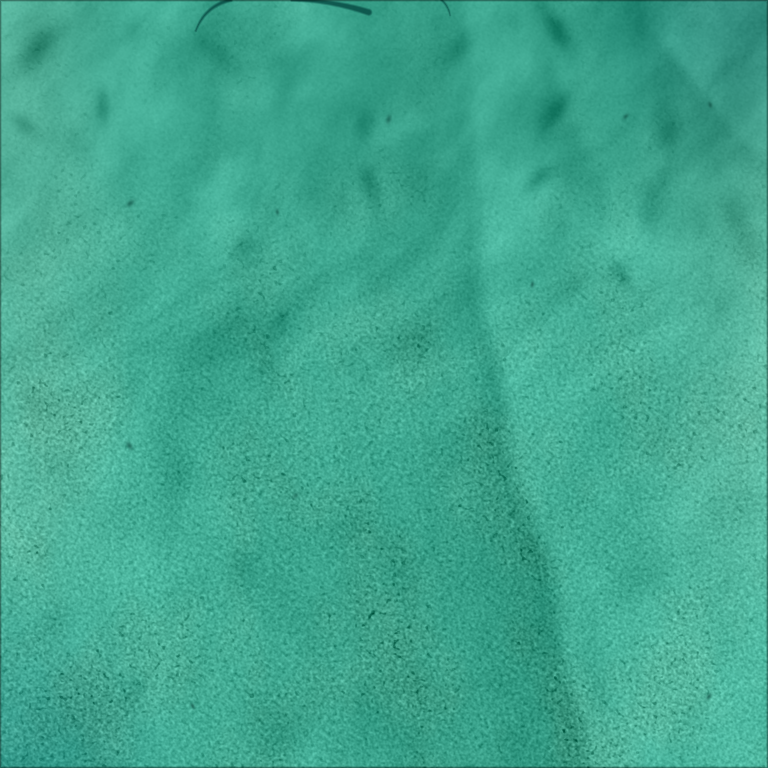
Reproduce this texture procedurally as a Shadertoy shader.

```glsl
// Rippled sandy seabed under teal water, with a long ridge, dents, grains and weed strands.

vec2 hash2(vec2 p) {
    vec3 q = fract(p.xyx * vec3(0.1031, 0.1030, 0.0973));
    q += dot(q, q.yzx + 33.33);
    return fract((q.xx + q.yz) * q.zy);
}

float gradientNoise(vec2 p) {
    vec2 i = floor(p), f = fract(p);
    vec2 u = f * f * f * (f * (f * 6.0 - 15.0) + 10.0);
    vec2 e = vec2(0, 1);
    float a = dot(hash2(i) * 2.0 - 1.0, f);
    float b = dot(hash2(i + e.yx) * 2.0 - 1.0, f - e.yx);
    float c = dot(hash2(i + e) * 2.0 - 1.0, f - e);
    float d = dot(hash2(i + 1.0) * 2.0 - 1.0, f - 1.0);
    return mix(mix(a, b, u.x), mix(c, d, u.x), u.y);
}

float fbm(vec2 p) {
    float sum = 0.0, amp = 1.0;
    for (int i = 0; i < 4; i++) {
        sum += amp * gradientNoise(p);
        p = mat2(1.6, 1.2, -1.2, 1.6) * p + 7.3;
        amp *= 0.5;
    }
    return sum;
}

// Soft tilted ellipses, one per cell at most; size is in cell units.
float scatter(vec2 p, float chance, vec2 size) {
    float mask = 0.0;
    for (int y = -1; y <= 1; y++)
    for (int x = -1; x <= 1; x++) {
        vec2 id = floor(p) + vec2(x, y);
        vec2 h = hash2(id + 19.0), k = hash2(id + 71.0);
        vec2 d = p - id - 0.15 - 0.7 * h;
        float angle = mix(0.5, 2.3, k.y);
        vec2 along = vec2(cos(angle), sin(angle));
        vec2 q = vec2(dot(d, along), dot(d, vec2(-along.y, along.x)));
        q /= size * mix(0.6, 1.3, h.x);
        mask = max(mask, step(k.x, chance) * mix(0.5, 1.0, h.y) * exp(-dot(q, q)));
    }
    return mask;
}

// Shadow fading to the left of a crest, light fading to its right.
float ridge(float side, float width) {
    float shadow = smoothstep(0.012, -0.02, side) * exp(min(side, 0.0) / width);
    float light = smoothstep(-0.01, 0.02, side) * exp(-max(side, 0.0) / width);
    return 0.35 * light - shadow;
}

// Curved tapering strand from a to b.
float strand(vec2 p, vec2 a, vec2 b, float bend, float width) {
    vec2 ab = b - a;
    float t = clamp(dot(p - a, ab) / dot(ab, ab), 0.0, 1.0);
    vec2 normal = normalize(vec2(-ab.y, ab.x));
    float d = length(p - a - ab * t - normal * bend * 4.0 * t * (1.0 - t));
    float soft = 1.5 / iResolution.y;
    return smoothstep(soft, -soft, d - width * (1.0 - 0.6 * t));
}

void mainImage(out vec4 fragColor, in vec2 fragCoord) {
    vec2 uv = fragCoord / iResolution.xy;
    float far = smoothstep(0.4, 0.7, uv.y);
    vec2 warp = uv + 0.03 * vec2(gradientNoise(uv * 6.0), gradientNoise(uv * 6.0 + 40.0));

    // Broad light, undulations, small ripples and lighter side edges
    float shade = 0.01 + 0.065 * fbm(warp * vec2(4.5, 2.8) + 3.0);
    vec2 slant = vec2(warp.x - 0.35 * warp.y * far, warp.y);
    shade += mix(0.06, 0.085, far) * fbm(slant * vec2(11.0, 7.0) + 11.0);
    shade += mix(0.02, 0.05, far) * fbm(slant * vec2(24.0, 18.0) + 53.0);
    shade += 0.06 * pow(abs(uv.x - 0.5) * 2.0, 2.0);
    shade -= 0.13 * smoothstep(0.4, 0.0, length(uv - 1.0));
    shade -= 0.12 * smoothstep(0.28, 0.0, length(uv));

    // Main ridge and two short crests at the upper right
    float crest = warp.x - 0.60 - 0.16 * pow(1.0 - uv.y, 1.5);
    shade += 0.11 * ridge(crest, 0.10) * mix(1.0, 0.4, smoothstep(0.5, 0.95, uv.y));
    float bank = warp.x - 0.77 + 0.35 * pow(max(uv.y - 0.8, 0.0), 0.9);
    shade += 0.08 * ridge(bank, 0.05) * smoothstep(0.13, 0.03, abs(uv.y - 0.85));
    float slope = warp.x - 0.84 - 1.3 * pow(max(0.97 - uv.y, 0.0), 1.2);
    shade += 0.07 * ridge(slope, 0.08) * smoothstep(0.7, 0.85, uv.y);

    // Dents, denser far away
    shade -= 0.14 * far * scatter(warp * 9.0, 0.45, vec2(0.30, 0.13));
    shade -= 0.07 * scatter(warp * 7.0 + 20.0, 0.4, vec2(0.26, 0.16));
    vec2 hollow = mat2(0.82, -0.57, 0.57, 0.82) * (warp - vec2(0.29, 0.56));
    shade -= 0.09 * exp(-dot(hollow * vec2(12, 34), hollow * vec2(12, 34)));

    // Sand grains, coarser and stronger nearby
    vec2 grainUv = mat2(0.8, 0.6, -0.6, 0.8) * uv * vec2(185.0, 200.0);
    float grain = gradientNoise(grainUv) + 0.7 * gradientNoise(grainUv.yx * 1.6 + 9.0);
    float grit = smoothstep(-0.1, 0.6, fbm(uv * vec2(7.0, 5.0) + 31.0) + 0.1);
    float near = mix(1.0, 0.22, smoothstep(0.35, 0.9, uv.y));
    shade += grain * near * mix(0.14, 0.20, grit);
    float pepper = smoothstep(0.15, 0.5, gradientNoise(grainUv.yx * 0.8 + 60.0));
    shade -= 0.13 * pepper * near * (0.5 + grit);

    // Water tint, warmer on gritty sand and bluer at the corners
    vec3 color = vec3(0.238, 0.650, 0.560) + shade * vec3(0.90, 1.0, 0.98);
    color += grit * near * vec3(0.035, -0.005, -0.01);
    float sides = smoothstep(0.55, 1.0, abs(uv.x - 0.5) * 2.0);
    color.r += 0.045 * sides * smoothstep(0.1, 0.4, uv.y);
    color.b += 0.03 * smoothstep(0.3, 0.0, min(length(uv), length(uv - 1.0)));

    // Debris specks and weed
    float specks = scatter(uv * 9.0 + 5.0, 0.1, vec2(0.05, 0.03));
    color = mix(color, vec3(0.06, 0.33, 0.28), 0.75 * specks);
    float weed = strand(uv, vec2(0.30, 1.0), vec2(0.255, 0.96), -0.008, 0.0025);
    weed = max(weed, strand(uv, vec2(0.48, 0.984), vec2(0.38, 1.0), -0.004, 0.004));
    weed = max(weed, strand(uv, vec2(0.575, 1.0), vec2(0.586, 0.98), 0.002, 0.0012));
    color = mix(color, vec3(0.03, 0.30, 0.27), 0.85 * weed);

    // Thin dark rim
    vec2 rim = min(uv, 1.0 - uv);
    color *= mix(0.6, 1.0, smoothstep(0.0, 0.003, min(rim.x, rim.y)));
    fragColor = vec4(color, 1.0);
}
```
